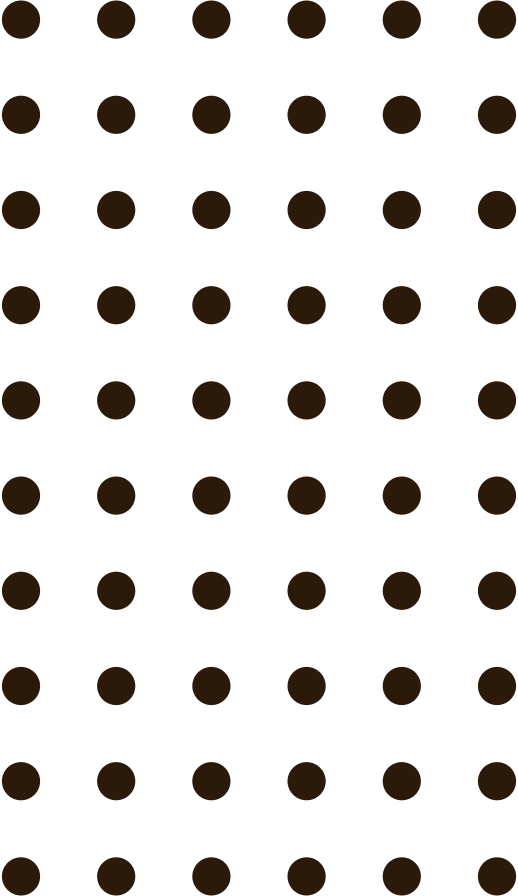
Write a Shadertoy shader that draws this pattern.

```glsl
const vec2 GRID = vec2(6.0, 10.0);          // dots across and down
const float PITCH = 0.10625;                // dot spacing, in canvas heights
const float RADIUS = 0.0213;                // dot radius, in canvas heights
const vec3 PAPER = vec3(1.0);
const vec3 INK = vec3(0.17, 0.10, 0.04);

// Signed distance to the nearest dot of a grid centred on the origin
float dotGrid(vec2 p) {
    vec2 halfSpan = 0.5 * (GRID - 1.0);
    vec2 cell = clamp(round(p / PITCH + halfSpan), vec2(0.0), GRID - 1.0);
    vec2 center = (cell - halfSpan) * PITCH;
    return length(p - center) - RADIUS;
}

void mainImage(out vec4 fragColor, in vec2 fragCoord) {
    vec2 p = (fragCoord - 0.5 * iResolution.xy) / iResolution.y;

    // One-pixel antialiased edge
    float pixel = 1.0 / iResolution.y;
    float coverage = clamp(0.5 - dotGrid(p) / pixel, 0.0, 1.0);

    fragColor = vec4(mix(PAPER, INK, coverage), 1.0);
}
```
